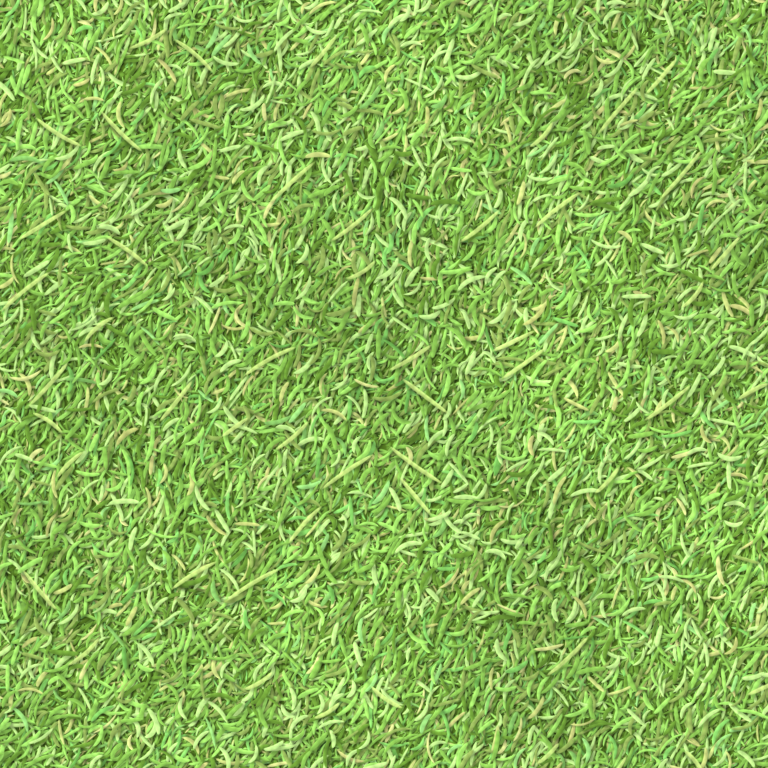
Give the GLSL for this texture, as a three.js fragment shader.

```glsl
// Dense lawn seen from above: layers of thin, bent blades laid over dark
// soil, one blade per jittered grid cell, each casting a soft shadow.
// Layered sines steer the lean, cellular noise adds grain, stalks lie on top.

varying vec2 vUv;

const int LAYERS = 11;
const float FINE_GRID = 66.0;      // cells across, deepest layer
const float COARSE_GRID = 38.0;    // cells across, top layer
const float STALK_GRID = 13.0;
const float STALK_SHARE = 0.28;
const float BLADE_WIDTH = 0.095;   // half width in cells
const float STALK_WIDTH = 0.036;
const float BEND = 0.6;
const float EDGE = 0.0013;         // softness in canvas units
const float SHADOW = 0.22;
const float GRAIN_GRID = 115.0;
const float GRAIN = 0.22;
const float PATCHES = 0.065;
const float GAIN = 1.08;

const vec3 DEEP = vec3(0.32, 0.45, 0.13);
const vec3 MOSS = vec3(0.41, 0.58, 0.21);
const vec3 OLIVE = vec3(0.56, 0.67, 0.34);
const vec3 LEAF = vec3(0.53, 0.74, 0.32);
const vec3 FRESH = vec3(0.62, 0.86, 0.40);
const vec3 PALE = vec3(0.73, 0.89, 0.53);
const vec3 STRAW = vec3(0.85, 0.83, 0.54);
const vec3 COOL = vec3(0.46, 0.79, 0.42);
const vec3 STALK = vec3(0.79, 0.90, 0.51);

vec4 hash4(vec2 p) {
  vec4 q = fract(p.xyxy * vec4(0.1031, 0.1030, 0.0973, 0.1099));
  q += dot(q, q.wzxy + 33.33);
  return fract((q.xxyz + q.yzzw) * q.zywx);
}

// Slow swells, about -1 to 1, shared by the lean and the light.
float swell(vec2 p) {
  return 0.5 * sin(7.0 * p.x + 3.0 * sin(5.0 * p.y + 1.0))
       + 0.3 * sin(13.0 * p.y - 9.0 * p.x + 2.0)
       + 0.2 * sin(23.0 * p.x + 17.0 * p.y);
}

// Distance to the nearest scattered point, in cells.
float cellular(vec2 p) {
  vec2 cell = floor(p);
  float nearest = 2.0;
  for (int y = -1; y <= 1; y++) {
    for (int x = -1; x <= 1; x++) {
      vec2 id = cell + vec2(float(x), float(y));
      nearest = min(nearest, distance(p, id + hash4(id + 17.0).xy));
    }
  }
  return nearest;
}

// Picks a blade colour; the steps follow each colour's share.
vec3 bladeColor(float tone, float tint) {
  vec3 c = mix(DEEP, MOSS, step(0.10, tone));
  c = mix(c, OLIVE, step(0.30, tone));
  c = mix(c, LEAF, step(0.42, tone));
  c = mix(c, FRESH, step(0.65, tone));
  c = mix(c, PALE, step(0.81, tone));
  c = mix(c, COOL, 0.5 * step(tint, 0.08));
  return mix(c, STRAW, 0.7 * step(0.94, tint));
}

// x: coverage, y: shadow, z: position across the blade from -1 to 1.
vec3 blade(vec2 d, float angle, float halfLength, float width, float bend, float edge) {
  vec2 dir = vec2(cos(angle), sin(angle));
  vec2 q = vec2(dot(d, dir), dot(d, vec2(-dir.y, dir.x)));
  float along = q.x / halfLength;
  float a2 = along * along;
  q.y -= bend * (a2 - 0.3);
  float w = width * max(0.0, 1.0 - a2 * a2);
  float ends = 1.0 - smoothstep(0.75, 1.0, abs(along));
  float cover = ends * (1.0 - smoothstep(-edge, edge, abs(q.y) - w));
  float shade = ends * (1.0 - smoothstep(0.0, 2.6 * width, abs(q.y + 0.8 * width)));
  return vec3(cover, shade, clamp(q.y / max(w, edge), -1.0, 1.0));
}

vec3 layBlades(vec3 color, vec2 uv, float grid, float depth, float seed) {
  vec2 p = uv * grid + seed * vec2(0.37, 0.61);
  for (int y = -1; y <= 1; y++) {
    for (int x = -1; x <= 1; x++) {
      vec2 id = floor(p) + vec2(float(x), float(y));
      vec4 r = hash4(id + seed * 57.0);
      vec4 s = hash4(id + seed * 91.0 + 300.0);
      float turn = 2.0 * r.z - 1.0;
      float angle = 1.05 + 0.4 * swell(id / grid) + turn * (0.5 + turn * turn);
      vec3 b = blade(p - id - r.xy, angle, mix(0.5, 0.9, r.w),
                     BLADE_WIDTH * mix(0.65, 1.35, s.y), BEND * (s.x - 0.5), EDGE * grid);
      vec3 tone = bladeColor(0.8 * s.z + 0.2 * depth, s.w) * (1.0 + 0.12 * b.z);
      color = mix(color * (1.0 - SHADOW * b.y), tone, b.x);
    }
  }
  return color;
}

// Sparse long pale stalks, most leaning right, some crossing them.
vec3 layStalks(vec3 color, vec2 uv) {
  vec2 p = uv * STALK_GRID;
  for (int y = -1; y <= 1; y++) {
    for (int x = -1; x <= 1; x++) {
      vec2 id = floor(p) + vec2(float(x), float(y));
      vec4 r = hash4(id + 711.0);
      vec4 s = hash4(id + 923.0);
      float angle = mix(0.65, -0.65, step(0.7, s.x)) + 0.5 * (s.y - 0.5);
      vec3 b = blade(p - id - r.xy, angle, mix(0.25, 0.6, r.z), STALK_WIDTH,
                     0.12 * (s.z - 0.5), EDGE * STALK_GRID) * step(r.w, STALK_SHARE);
      color = mix(color * (1.0 - SHADOW * b.y), STALK * (1.0 + 0.12 * b.z), 0.85 * b.x);
    }
  }
  return color;
}

void main() {
  float grain = cellular(vUv * GRAIN_GRID);
  vec3 color = mix(MOSS, DEEP, smoothstep(0.15, 0.6, grain));
  for (int i = 0; i < LAYERS; i++) {
    float depth = float(i) / float(LAYERS - 1);
    color = layBlades(color, vUv, mix(FINE_GRID, COARSE_GRID, depth), depth, float(i) + 1.0);
  }
  color = layStalks(color, vUv);

  // Fine grain and broad patches of light.
  color *= GAIN * (1.0 + GRAIN * (0.5 - grain)) * (1.0 + PATCHES * swell(vUv.yx + 0.4));
  gl_FragColor = vec4(clamp(color, 0.0, 1.0), 1.0);
}
```
